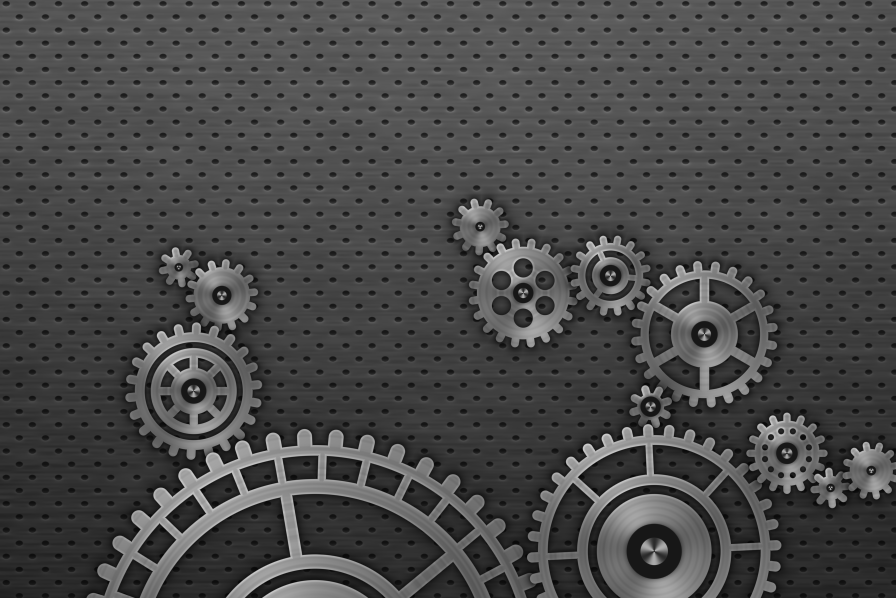
Write a Shadertoy shader that draws this background.

```glsl
// Brushed steel gears on a dark perforated metal sheet.
// Gears are polar distance fields with slots and holes cut out; the sheet
// is a vertical gradient with stretched noise and a staggered dimple lattice.

const float TAU = 6.28318;
const float SHEET_TOP = 0.355, SHEET_BOTTOM = 0.165;
const float SHEET_GRAIN = 0.035;
const vec2 DIMPLE_PITCH = vec2(0.0437, 0.0440);
const vec2 DIMPLE_ANCHOR = vec2(0.513, 0.5755);
const vec2 DIMPLE_RADIUS = vec2(0.0060, 0.0046);
const float METAL_DARK = 0.37, METAL_LIGHT = 0.64;
const float SHEEN_ANGLE = 1.95;
const float SHADOW_SIZE = 0.008, SHADOW_STRENGTH = 0.6;
const float HUB_SHADE = 0.09;

float hash(vec2 p) {
    return fract(sin(dot(p, vec2(127.1, 311.7))) * 43758.545);
}

float noise(vec2 p) {
    vec2 i = floor(p), f = fract(p);
    f = f * f * (3.0 - 2.0 * f);
    vec2 e = vec2(0, 1);
    return mix(mix(hash(i), hash(i + e.yx), f.x),
               mix(hash(i + e.xy), hash(i + e.yy), f.x), f.y);
}

float fill(float d) {
    float px = 1.0 / iResolution.y;
    return smoothstep(0.7 * px, -0.7 * px, d);
}

// Folds the plane into n sectors; x runs across a sector, y outwards.
vec2 sector(vec2 q, float n, float phase) {
    float s = TAU / n;
    float a = mod(atan(q.y, q.x) - phase + 0.5 * s, s) - 0.5 * s;
    return length(q) * vec2(sin(a), cos(a));
}

// Disc with round-tipped teeth sized from their pitch.
float cog(vec2 q, float radius, float teeth, float phase) {
    float pitch = TAU * radius / teeth, w = 0.23 * pitch;
    vec2 t = sector(q, teeth, phase);
    float tooth = length(vec2(t.x, max(t.y - radius + w, 0.0))) - w;
    return min(length(q) - radius + 0.5 * pitch, tooth);
}

float ring(vec2 q, float inner, float outer) {
    float r = length(q);
    return max(inner - r, r - outer);
}

// Ring interrupted by n spokes of the given half width.
float windows(vec2 q, float inner, float outer, float n, float phase, float halfWidth) {
    return max(ring(q, inner, outer), halfWidth - abs(sector(q, n, phase).x));
}

float holes(vec2 q, float orbit, float radius, float n, float phase) {
    return length(sector(q, n, phase) - vec2(0, orbit)) - radius;
}

// Circularly brushed metal: opposed highlights and concentric grooves.
float brushed(vec2 q) {
    float a = atan(q.y, q.x), r = length(q);
    float sheen = 0.5 + 0.5 * cos(2.0 * (a - SHEEN_ANGLE));
    sheen = 0.8 * sheen * sheen + 0.12 + 0.1 * cos(5.0 * a + 1.0);
    return mix(METAL_DARK, METAL_LIGHT, sheen) + 0.07 * (noise(vec2(r * 260.0, 3.0)) - 0.5);
}

// Lays a gear with its shadow, bevel, dark hub and bolt over the shade.
void drawGear(inout float shade, vec2 q, float d, float hub) {
    float r = length(q);
    shade *= 1.0 - SHADOW_STRENGTH * exp(-max(d, 0.0) / SHADOW_SIZE);
    float rim = smoothstep(-0.005, -0.001, d);
    float metal = brushed(q) * (1.0 + rim * (0.10 + 0.14 * q.y / max(r, 0.001)));
    metal *= 1.0 - 0.3 * exp(-max(r - hub, 0.0) / 0.003);
    metal = mix(metal, HUB_SHADE, fill(r - hub));
    float bolt = 0.42 + 0.25 * cos(3.0 * atan(q.y, q.x) - 1.5);
    metal = mix(metal, bolt, fill(r - 0.5 * hub));
    shade = mix(shade, metal, fill(d));
}

void plainGear(inout float shade, vec2 q, float radius, float teeth, float phase, float hub) {
    drawGear(shade, q, cog(q, radius, teeth, phase), hub);
}

float sheet(vec2 p) {
    float shade = mix(SHEET_BOTTOM, SHEET_TOP, smoothstep(-0.15, 1.05, p.y));
    shade *= 1.0 - 0.10 * pow(abs(p.x - 0.75) / 0.75, 2.0);
    shade += SHEET_GRAIN * (noise(p * vec2(7, 190)) + noise(p * vec2(23, 300)) - 1.0);
    // Two interleaved lattices; the nearer dimple wins.
    vec2 cell = (p - DIMPLE_ANCHOR) / DIMPLE_PITCH;
    vec2 a = (fract(cell + 0.5) - 0.5) * DIMPLE_PITCH;
    vec2 b = (fract(cell) - 0.5) * DIMPLE_PITCH;
    vec2 q = dot(a, a) < dot(b, b) ? a : b;
    float d = (length(q / DIMPLE_RADIUS) - 1.0) * DIMPLE_RADIUS.y;
    float lip = exp(-abs(d) / 0.0018) * smoothstep(0.002, -0.005, q.y);
    shade *= 1.0 + 0.45 * lip;
    float pit = 0.35 + 0.3 * smoothstep(0.002, -0.005, q.y);
    return mix(shade, shade * pit, fill(d));
}

void mainImage(out vec4 fragColor, in vec2 fragCoord) {
    vec2 p = fragCoord / iResolution.y;
    float shade = sheet(p);
    vec2 q;

    // Left train
    plainGear(shade, p - vec2(0.299, 0.553), 0.034, 8.0, 0.2, 0.007);
    plainGear(shade, p - vec2(0.371, 0.506), 0.061, 14.0, 0.1, 0.016);
    q = p - vec2(0.324, 0.346);
    float d = max(cog(q, 0.115, 22.0, 0.1), -ring(q, 0.072, 0.082));
    drawGear(shade, q, max(d, -windows(q, 0.039, 0.056, 8.0, 0.0, 0.007)), 0.021);

    // Great wheel
    q = p - vec2(0.527, -0.117);
    d = max(cog(q, 0.400, 46.0, 1.48), -windows(q, 0.316, 0.355, 30.0, 1.536, 0.007));
    d = max(d, -windows(q, 0.190, 0.291, 6.0, 1.737, 0.010));
    drawGear(shade, q, max(d, -ring(q, 0.147, 0.166)), 0.047);

    // Middle train
    plainGear(shade, p - vec2(0.803, 0.621), 0.048, 11.0, 0.1, 0.008);
    q = p - vec2(0.875, 0.510);
    d = max(cog(q, 0.092, 20.0, 0.15), -holes(q, 0.042, 0.016, 6.0, TAU / 12.0));
    drawGear(shade, q, d, 0.017);
    q = p - vec2(1.021, 0.539);
    d = max(cog(q, 0.068, 16.0, 0.2), -windows(q, 0.031, 0.042, 3.0, 2.0, 0.005));
    drawGear(shade, q, d, 0.018);
    q = p - vec2(1.178, 0.441);
    d = max(cog(q, 0.123, 24.0, 0.1), -windows(q, 0.056, 0.093, 6.0, TAU / 4.0, 0.008));
    drawGear(shade, q, d, 0.022);
    plainGear(shade, p - vec2(1.088, 0.320), 0.037, 8.0, 0.3, 0.017);

    // Lower right train
    q = p - vec2(1.094, 0.078);
    d = max(cog(q, 0.213, 36.0, 0.05), -windows(q, 0.129, 0.178, 8.0, 1.62, 0.006));
    drawGear(shade, q, max(d, -ring(q, 0.096, 0.111)), 0.046);
    q = p - vec2(1.316, 0.242);
    d = max(cog(q, 0.068, 16.0, 0.0), -holes(q, 0.038, 0.005, 12.0, 0.26));
    drawGear(shade, q, d, 0.018);
    plainGear(shade, p - vec2(1.389, 0.184), 0.034, 8.0, 0.1, 0.007);
    plainGear(shade, p - vec2(1.457, 0.213), 0.049, 12.0, 0.2, 0.008);

    fragColor = vec4(vec3(clamp(shade, 0.0, 1.0)), 1.0);
}
```
